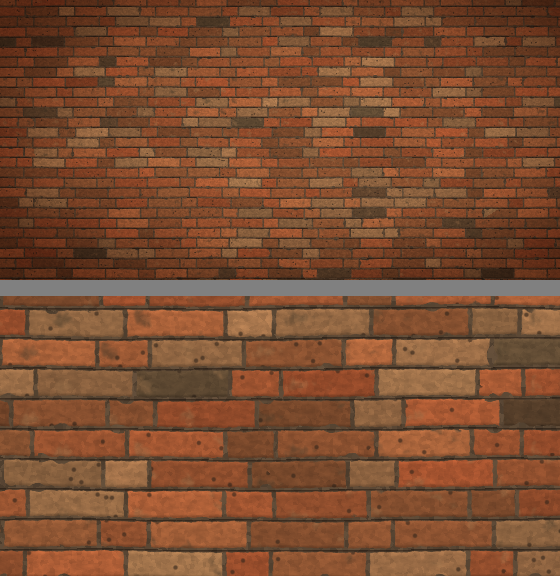
Top, the full canvas; bottom, a detail of the centre.
Write a Shadertoy shader that draws this texture.

```glsl
// Weathered brick wall: two stretchers and a header per repeat, staggered by row, darker at the rim.

const float ROWS = 27.8;             // courses over the canvas height
const float ROW_SHIFT = 0.35;        // part of a course cut off at the top
const float PERIOD = 0.2917;         // stretcher + stretcher + header, in canvas heights
const float HEADER_X = 0.965;        // centre of one header in an even course
const float MORTAR = 0.0026;         // half width of a joint, in canvas heights
const float ROUGHNESS = 0.0013;      // raggedness of the brick edges
const float JOINT_JITTER = 0.022;    // sideways variation of joints, in periods
const float CHARRED_SHARE = 0.045;
const vec2  LIGHT_CENTRE = vec2(0.54, 0.51);

const vec3 RED      = vec3(0.60, 0.30, 0.17);
const vec3 ORANGE   = vec3(0.62, 0.37, 0.22);
const vec3 BROWN    = vec3(0.49, 0.30, 0.18);
const vec3 TAN      = vec3(0.60, 0.44, 0.29);
const vec3 CHARCOAL = vec3(0.29, 0.24, 0.17);
const vec3 JOINT    = vec3(0.39, 0.31, 0.23);
const vec3 SHADOW   = vec3(0.19, 0.14, 0.10);
const vec3 RIM_TINT = vec3(0.57, 0.48, 0.42);

float hash(vec2 p) {
    return fract(sin(dot(p, vec2(127.1, 311.7))) * 43758.55);
}

// Distance to the nearest scattered point, with a random value for that point
vec2 cellular(vec2 p) {
    vec2 cell = floor(p), nearest = vec2(9.0, 0.0);
    for (int y = -1; y <= 1; y++)
    for (int x = -1; x <= 1; x++) {
        vec2 c = cell + vec2(x, y);
        vec2 point = c + vec2(hash(c), hash(c + 57.3));
        float d = distance(p, point);
        if (d < nearest.x) nearest = vec2(d, hash(c + 19.7));
    }
    return nearest;
}

// Smooth irregular value in about -1..1
float waves(vec2 p) {
    float sum = 0.0, amplitude = 0.5;
    for (int i = 0; i < 4; i++) {
        sum += amplitude * sin(p.x + 1.7 * sin(p.y)) * cos(p.y + 1.3 * sin(p.x));
        p = mat2(1.5, 1.2, -1.2, 1.5) * p + 2.3;
        amplitude *= 0.6;
    }
    return sum;
}

// Position of the vertical joint with a given index, in periods
float jointAt(float index, float row) {
    float n = floor(index / 3.0), k = index - 3.0 * n;
    float base = k < 0.5 ? 0.0 : (k < 1.5 ? 0.4 : 0.6);
    return n + base + (hash(vec2(index, row)) - 0.5) * JOINT_JITTER;
}

vec3 brickColour(vec2 id, vec2 p, float centreGlow) {
    float kind = hash(id + 3.1), tone = hash(id + 8.4);
    vec3 colour = mix(RED, ORANGE, tone);
    colour = mix(colour, BROWN, step(0.68, kind) * 0.8);
    float paleShare = 0.05 + 0.18 * centreGlow;
    colour = mix(colour, TAN, step(hash(id + 14.6), paleShare) * 0.85);
    colour = mix(colour, CHARCOAL, step(hash(id + 31.2), CHARRED_SHARE) * 0.75);
    colour *= 0.88 + 0.24 * hash(id + 22.9);

    // Stains, mottling and small pits
    float stain = smoothstep(0.25, 0.8, waves(p * 48.0 + id * 1.9));
    colour = mix(colour, mix(TAN, CHARCOAL, step(0.6, tone)), 0.45 * stain);
    colour *= 1.0 + 0.10 * waves(p * vec2(110.0, 190.0) + id);
    colour *= 0.94 + 0.12 * cellular(p * 190.0).y;
    vec2 pit = cellular(p * 75.0);
    return mix(colour, SHADOW, 0.6 * step(0.92, pit.y) * smoothstep(0.28, 0.1, pit.x));
}

void mainImage(out vec4 fragColor, in vec2 fragCoord) {
    vec2 uv = fragCoord / iResolution.xy;
    vec2 p = fragCoord / iResolution.y;
    float pixel = 1.0 / iResolution.y;

    // Course and brick lookup, with slightly uneven courses
    float sag = 0.0010 * sin(p.x * 9.0 + p.y * 5.0) + 0.0006 * sin(p.x * 31.0 + p.y * 40.0);
    float course = (1.0 - p.y + sag) * ROWS + ROW_SHIFT;
    float row = floor(course), down = course - row;
    float rowDrift = 0.04 * (hash(vec2(row, 4.7)) - 0.5);
    float u = (p.x - HEADER_X) / PERIOD + 0.5 + 0.5 * mod(row, 2.0) + rowDrift;
    float index = 3.0 * floor(u) - 1.0;
    for (int i = 0; i < 3; i++)
        if (u > jointAt(index + 1.0, row)) index += 1.0;
    vec2 id = vec2(index, row);

    // Distance inside the brick, roughened and chipped at the edges
    float left = (u - jointAt(index, row)) * PERIOD;
    float right = (jointAt(index + 1.0, row) - u) * PERIOD;
    float above = down / ROWS, below = (1.0 - down) / ROWS;
    float inside = min(min(left, right), min(above, below)) - MORTAR;
    inside += ROUGHNESS * waves(p * 160.0 + id);
    vec2 chip = cellular(p * 42.0 + 7.0);
    inside -= 0.004 * step(0.88, chip.y) * smoothstep(0.45, 0.1, chip.x);
    float brickMask = smoothstep(-0.7 * pixel, 0.7 * pixel, inside);

    // Light falls off from the middle of the wall
    vec2 away = uv - LIGHT_CENTRE;
    float rim = smoothstep(0.0, 0.46, dot(away, away));

    // Joint is shaded beneath the brick above it
    float shade = smoothstep(MORTAR + pixel, 0.0, above);
    vec3 mortar = mix(JOINT, SHADOW, 0.2 + 0.65 * shade);
    mortar *= 0.85 + 0.3 * cellular(p * 150.0).y;

    vec3 brick = brickColour(id, p, 1.0 - rim);
    brick *= 1.0 + 0.10 * smoothstep(0.008, 0.003, above) - 0.18 * smoothstep(0.007, 0.003, below);

    vec3 colour = mix(mortar, brick, brickMask) * mix(vec3(1.0), RIM_TINT, rim);
    fragColor = vec4(colour, 1.0);
}
```
